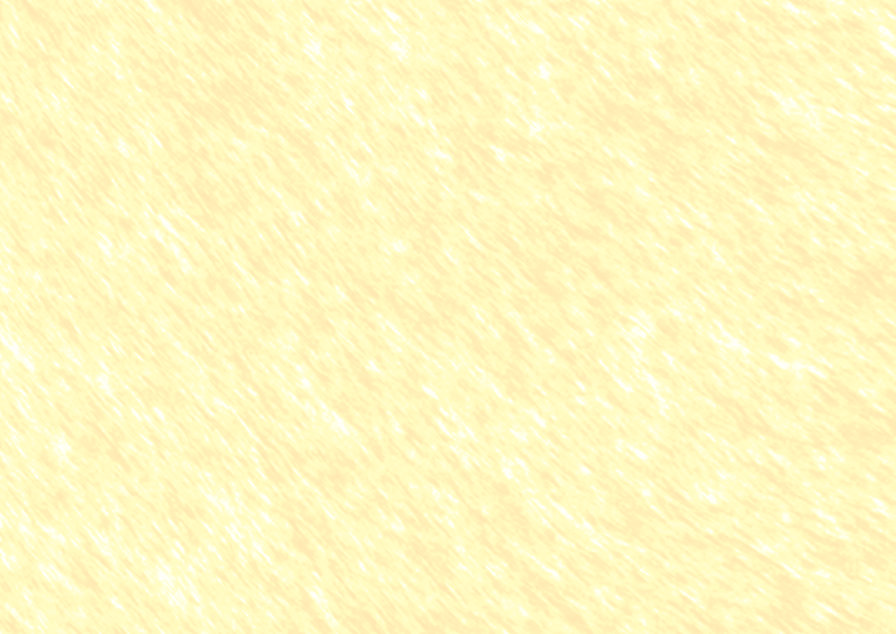
Reproduce this texture procedurally as a Shadertoy shader.

```glsl
// Pale cream fur: short crisp strands sweeping down to the right over faint blotches.

float hash(vec2 p) {
    vec3 q = fract(vec3(p.xyx) * 0.1031);
    q += dot(q, q.yzx + 33.33);
    return fract((q.x + q.y) * q.z);
}

// Soft value noise, scaled to zero mean and unit deviation
float softNoise(vec2 p) {
    vec2 cell = floor(p);
    vec2 w = smoothstep(0.0, 1.0, fract(p));
    float low = mix(hash(cell), hash(cell + vec2(1, 0)), w.x);
    float high = mix(hash(cell + vec2(0, 1)), hash(cell + vec2(1, 1)), w.x);
    return (mix(low, high, w.y) - 0.5) / 0.215;
}

// One lane of strands, shifted at random so that the tips do not line up
float strandLane(float along, float lane, float seed) {
    float x = along + 17.0 * hash(vec2(lane, seed));
    float cell = floor(x);
    vec2 id = vec2(cell + 40.0, lane + seed * 7.0);
    return mix(hash(id), hash(id + vec2(1, 0)), smoothstep(0.2, 0.8, x - cell));
}

// Crisp strand noise; density holds the counts along and across the fur
float strands(vec2 fur, vec2 density, float tilt, float seed) {
    fur.y += tilt * fur.x;
    vec2 q = fur * density + vec2(0.0, 50.0);
    float lane = floor(q.y);
    float w = smoothstep(0.15, 0.85, q.y - lane);
    float value = mix(strandLane(q.x, lane, seed), strandLane(q.x, lane + 1.0, seed), w);
    return (value - 0.5) / 0.24;
}

// Coordinates along and across the fur, flatter toward the right
vec2 furCoords(vec2 p) {
    float across = p.y + 1.28 * p.x - 0.19 * p.x * p.x;
    across += 0.008 * softNoise(p * 4.0 + 5.0);
    across += 0.0012 * softNoise(p * 24.0 + 9.0);
    return 0.7 * vec2(p.x - p.y, across);
}

// Tone in deviations from the mean, mapped from tan through cream to white
vec3 furColor(float tone) {
    const float levels[7] = float[](-2.8, -1.0, -0.3, 0.75, 1.35, 1.85, 2.5);
    const vec3 shades[7] = vec3[](
        vec3(1.00, 0.91, 0.70), vec3(1.00, 0.945, 0.722), vec3(1.00, 0.975, 0.743),
        vec3(1.00, 0.988, 0.77), vec3(1.00, 0.99, 0.83), vec3(1.00, 1.00, 0.89),
        vec3(1.00, 1.00, 0.97));
    vec3 color = shades[0];
    for (int i = 1; i < 7; i++) {
        float blend = clamp((tone - levels[i - 1]) / (levels[i] - levels[i - 1]), 0.0, 1.0);
        color = mix(color, shades[i], blend);
    }
    return color;
}

void mainImage(out vec4 fragColor, in vec2 fragCoord) {
    vec2 p = fragCoord / iResolution.y;
    vec2 fur = furCoords(p);

    // Broad blotches and tufts
    float tone = 0.22 * softNoise(p * 3.5 + 11.0);
    tone += 0.18 * softNoise(fur * vec2(7.0, 18.0) + 31.0);

    // Strands from coarse to fine, each layer at a slightly different slant
    tone += 0.30 * strands(fur, vec2(15.0, 55.0), 0.06, 1.0);
    tone += 0.50 * strands(fur, vec2(27.0, 115.0), -0.09, 2.0);
    tone += 0.56 * strands(fur, vec2(40.0, 180.0), 0.06, 3.0);
    tone += 0.32 * strands(fur, vec2(62.0, 240.0), -0.16, 4.0);

    // Sparse bright hairs catching the light
    float glint = strands(fur, vec2(26.0, 190.0), -0.02, 5.0);
    tone += 0.9 * smoothstep(1.15, 1.9, glint) - 0.06;

    // Fine grain
    tone += 0.30 * softNoise(p * 190.0 + 70.0);

    fragColor = vec4(furColor(tone), 1.0);
}
```
